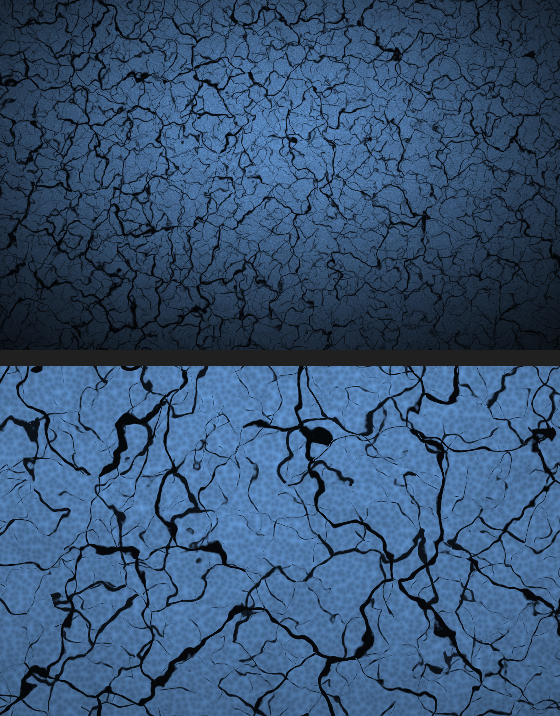
Top: the whole. Bottom: its middle third, enlarged.
A Shadertoy shader for this texture:

```glsl
// Cracked blue paint under a soft spotlight with a dark vignette.
// Three sizes of cellular borders, roughened by layered sines, form the cracks;
// a very fine cellular pattern gives the surface its grain.

vec2 hash2(vec2 p) {
    vec3 q = fract(p.xyx * vec3(0.1031, 0.1030, 0.0973));
    q += dot(q, q.yzx + 33.33);
    return fract((q.xx + q.yz) * q.zy);
}

// Irregular layered sines, roughly -1 to 1
float waves(vec2 p) {
    float sum = 0.0, gain = 0.55;
    for (int i = 0; i < 4; i++) {
        p = mat2(0.8, 0.6, -0.6, 0.8) * p * 1.7 + 2.3;
        sum += gain * sin(p.x + 1.3 * sin(p.y)) * cos(p.y * 0.8);
        gain *= 0.7;
    }
    return sum;
}

// Roughens straight borders into short, jagged steps
vec2 crumple(vec2 p, float phase) {
    float freq = 27.0;
    vec2 shift = vec2(0.0), q = p;
    for (int i = 0; i < 5; i++) {
        q = mat2(0.8, 0.6, -0.6, 0.8) * q + 0.3;
        vec2 wave = sin(q.yx * freq + vec2(1.7, 4.1) * float(i) + phase);
        shift += 0.36 / freq * sin(q * freq * 0.9 + 1.5 * wave.yx);
        freq *= 1.75;
    }
    return p + shift;
}

// x: distance to the border, y: random value of that border, z: distance to the seed
vec3 cells(vec2 p) {
    vec2 base = floor(p), f = p - base, nearCell = vec2(0.0), nearSeed = vec2(0.0);
    float best = 9.0;
    for (int y = -1; y <= 1; y++)
    for (int x = -1; x <= 1; x++) {
        vec2 cell = vec2(x, y);
        vec2 seed = cell + hash2(base + cell) - f;
        float d = dot(seed, seed);
        if (d < best) { best = d; nearCell = cell; nearSeed = seed; }
    }
    float border = 9.0, id = 0.0;
    for (int y = -2; y <= 2; y++)
    for (int x = -2; x <= 2; x++) {
        vec2 cell = nearCell + vec2(x, y);
        vec2 seed = cell + hash2(base + cell) - f;
        vec2 gap = seed - nearSeed;
        if (dot(gap, gap) > 0.00001) {
            float d = dot(0.5 * (seed + nearSeed), normalize(gap));
            if (d < border) {
                border = d;
                // The sum of both cells is the same from either side
                id = hash2(2.0 * base + cell + nearCell + 57.0).x;
            }
        }
    }
    return vec3(border, id, sqrt(best));
}

void mainImage(out vec4 fragColor, in vec2 fragCoord) {
    vec2 uv = fragCoord / iResolution.xy;
    vec2 p = fragCoord / iResolution.y;
    float soft = 0.8 / iResolution.y;

    // Surface grain and broad mottling
    float grain = cells(p * 190.0 + 40.0).z - 0.43;
    float mottle = waves(p * 14.0) + waves(p * 55.0 + 8.0);

    // Cracks: wide on the left, finer and broken at the smaller scales
    float leftSide = 1.0 - smoothstep(0.2, 1.1, p.x);
    float crack = 0.0;
    for (int i = 0; i < 3; i++) {
        float level = float(i);
        float scale = 10.5 * pow(1.75, level);
        vec2 bent = crumple(p, 2.4 * level);
        vec3 c = cells(bent * scale + 19.0 * level + 60.0);
        float taper = waves(p * (11.0 + 9.0 * level) + 5.0 * level);
        float halfWidth = 0.0003 - 0.0009 * level
            + (0.0027 - 0.0002 * level) * c.y
            + 0.0011 * taper + 0.0014 * grain
            + 0.0014 * leftSide * (1.0 - 0.45 * level) * c.y;
        float line = 1.0 - smoothstep(halfWidth - soft, halfWidth + soft, c.x / scale);
        crack = max(crack, line * (1.0 - 0.08 * level));
    }

    // Spotlight a little above the middle
    vec2 fromLight = uv - vec2(0.49, 0.61);
    float light = exp(-3.2 * dot(fromLight, fromLight));

    vec3 paint = vec3(0.335, 0.51, 0.715) * light;
    paint *= 1.0 + 0.3 * grain + 0.045 * mottle;
    vec3 gapColor = vec3(0.02, 0.03, 0.045) * (0.4 + 0.6 * light);
    fragColor = vec4(mix(paint, gapColor, crack), 1.0);
}
```
